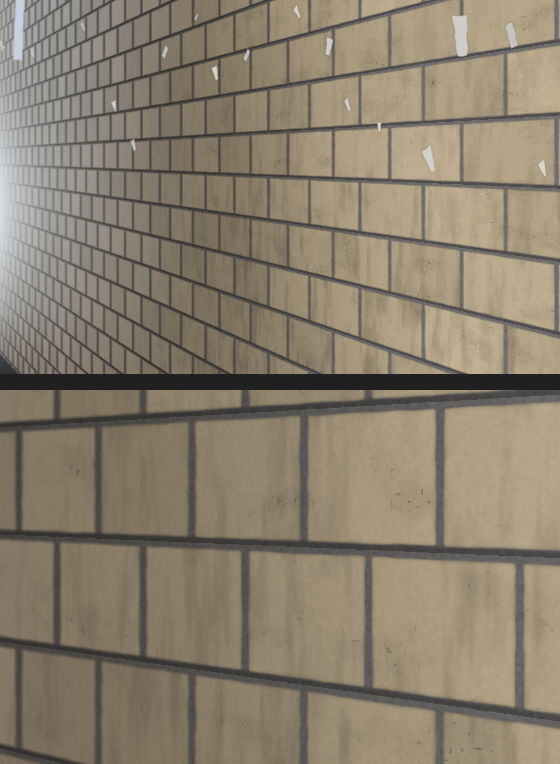
Top: the whole. Bottom: its middle third, enlarged.
This texture is drawn by a Shadertoy shader. Its source:

```glsl
// A tan brick wall in running bond, receding to the left into pale glare.
// Screen positions are projected onto wall coordinates; each brick is a rounded
// box in mortar, then stains, torn paper scraps, haze and a floor corner follow.

#define HORIZON 0.578        // height of the vanishing point
#define ROW_SCALE 0.1008     // course height per unit of distance
#define ROW_VANISH 0.447     // vanishing distance left of the canvas, courses
#define COL_SCALE 11.49      // bricks along the wall
#define COL_VANISH 0.3516    // vanishing distance left of the canvas, bricks
#define BOND_SHIFT vec2(0.745, 0.42)
#define JOINT vec2(0.055, 0.092) // joint widths relative to course height
#define TONE_VARIATION 0.09
#define STAIN 0.13
#define SCRAPS 17

vec2 hash22(vec2 p) {
    vec3 q = fract(p.xyx * vec3(0.1031, 0.1030, 0.0973));
    q += dot(q, q.yzx + 33.33);
    return fract((q.xx + q.yz) * q.zy);
}

float noise(vec2 p) {
    vec2 i = floor(p), f = fract(p);
    f = f * f * (3.0 - 2.0 * f);
    float a = hash22(i).x, b = hash22(i + vec2(1, 0)).x;
    float c = hash22(i + vec2(0, 1)).x, d = hash22(i + vec2(1, 1)).x;
    return mix(mix(a, b, f.x), mix(c, d, f.x), f.y);
}

float fbm(vec2 p) {
    return 0.55 * noise(p) + 0.3 * noise(p * 2.1 + 7.0) + 0.15 * noise(p * 4.3 + 19.0);
}

float boxDistance(vec2 p, vec2 halfSize) {
    vec2 q = abs(p) - halfSize;
    return length(max(q, 0.0)) + min(max(q.x, q.y), 0.0);
}

vec2 rotate(vec2 p, float angle) {
    float c = cos(angle), s = sin(angle);
    return vec2(c * p.x - s * p.y, s * p.x + c * p.y);
}

float fill(float d, float soft) {
    return 1.0 - smoothstep(-soft, soft, d);
}

vec3 brickWall(vec2 p, float soft) {
    // Project onto the wall: x counts bricks, y counts courses downward
    float course = ROW_SCALE * (p.x + ROW_VANISH);
    float reach = p.x + COL_VANISH;
    vec2 wall = vec2(COL_SCALE / reach, (HORIZON - p.y) / course) - BOND_SHIFT;
    float row = floor(wall.y);
    vec2 bond = wall + vec2(0.5 * mod(row, 2.0), 0.0);
    vec2 id = floor(bond), f = fract(bond);
    vec2 size = vec2(reach * reach / COL_SCALE, course);
    float near = smoothstep(0.15, 0.75, p.x);

    // Rounded brick with a barely uneven edge
    float corner = 0.02 * course;
    vec2 halfSize = 0.5 * (size - JOINT * course) - corner;
    float d = boxDistance((f - 0.5) * size, halfSize) - corner;
    d += (noise(wall * vec2(9.0, 11.0)) - 0.5) * 0.01 * course * near;

    // Brick tone: warm on the right, brown in the middle, grey far away
    vec3 brick = mix(vec3(0.485, 0.435, 0.36), vec3(0.725, 0.66, 0.545),
                     smoothstep(0.42, 1.15, p.x + 0.16 * (p.y - 0.5)));
    float grey = (1.0 - smoothstep(0.1, 0.6, p.x)) * mix(0.4, 1.0, p.y);
    brick = mix(brick, vec3(0.575, 0.57, 0.56), grey);
    vec2 rnd = hash22(id + 40.0);
    brick *= 1.0 + TONE_VARIATION * (rnd.x - 0.5);

    // Faint vertical streaks, heavier low down, and fine grain
    float streak = smoothstep(0.4, 0.9, fbm(wall * vec2(9.0, 1.4) + rnd * 5.0));
    float blotch = smoothstep(0.5, 0.85, fbm(wall * vec2(2.3, 2.9)));
    brick *= 1.0 - STAIN * near * (streak * mix(1.3, 0.4, p.y) + 0.5 * blotch);
    brick *= 1.0 + 0.07 * near * (fbm(wall * vec2(38.0, 34.0)) - 0.5);
    float speck = smoothstep(0.82, 0.97, noise(wall * vec2(42.0, 36.0))) * blotch;
    brick *= 1.0 - 0.25 * near * speck;
    brick *= 1.0 - 0.08 * smoothstep(-0.03 * course, 0.0, d);

    // Mortar, shaded beneath the brick above
    vec3 mortar = mix(vec3(0.235, 0.225, 0.21), vec3(0.43, 0.425, 0.42),
                      smoothstep(0.3, 1.2, p.x));
    mortar *= 0.93 + 0.14 * noise(wall * vec2(45.0, 50.0));
    mortar *= 1.0 - 0.28 * smoothstep(0.93, 0.98, f.y);
    return mix(mortar, brick, fill(d, soft));
}

// Torn, tapered bits of paper, larger toward the near end
vec3 addScraps(vec3 color, vec2 p, float soft) {
    for (int i = 0; i < SCRAPS; i++) {
        float n = float(i);
        vec2 r = hash22(vec2(n + 3.0, 17.0)), t = hash22(vec2(n, 71.0));
        vec2 center = vec2(1.5 * fract(0.618 * n + 0.35), mix(0.27, 0.97, sqrt(r.x)));
        float len = (center.x + ROW_VANISH) * mix(0.008, 0.032, r.y * r.y);
        vec2 q = rotate(p - center, 0.9 * (t.x - 0.5));
        float width = len * (0.3 + 0.3 * (t.y - 0.3) * q.y / len);
        q.y += 1.2 * (t.x - 0.5) * q.x;
        float d = boxDistance(q, vec2(max(width, 0.001), len));
        d += 0.1 * len * (noise(q / len * 3.0 + n * 9.0) - 0.5);
        color *= 1.0 - 0.12 * fill(d - 0.002, soft + 0.002);
        vec3 paper = mix(vec3(0.74, 0.74, 0.73), vec3(0.86, 0.85, 0.82), t.y);
        color = mix(color, paper, fill(d, soft));
    }
    return color;
}

void mainImage(out vec4 fragColor, in vec2 fragCoord) {
    vec2 p = fragCoord / iResolution.y;
    float soft = 0.7 / iResolution.y + mix(0.0032, 0.0008, smoothstep(0.0, 0.8, p.x));
    vec3 color = addScraps(brickWall(p, soft), p, soft);

    // Dark floor, glare at the far end, and a hanging paper strip
    color = mix(color, vec3(0.17, 0.17, 0.18), fill(p.y + 1.1 * p.x - 0.055, 0.006));
    float band = (p.y - 0.45) / 0.26;
    float haze = exp(-p.x / 0.13) * mix(0.38, 1.0, exp(-band * band));
    color = mix(color, vec3(0.86, 0.88, 0.90), haze * smoothstep(-0.05, 0.2, p.y));
    float strip = boxDistance(rotate(p - vec2(0.051, 0.94), 0.04), vec2(0.012, 0.10));
    color = mix(color, vec3(0.79, 0.82, 0.87), fill(strip, 0.004));
    fragColor = vec4(color, 1.0);
}
```
